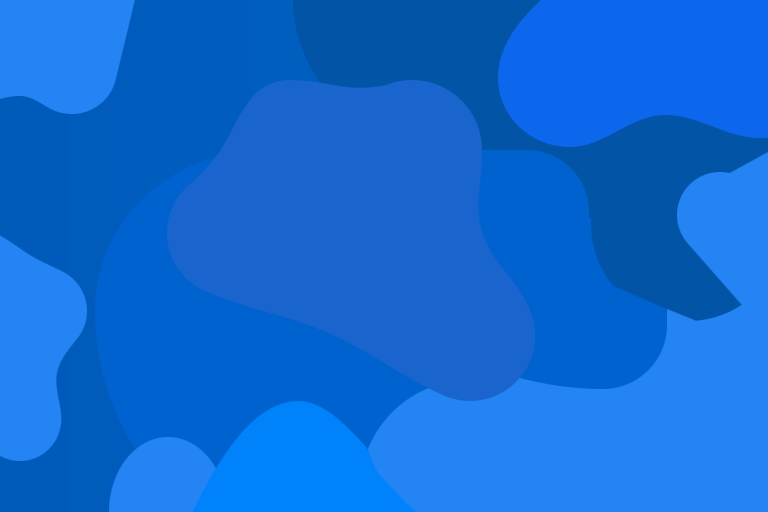
Write a WebGL 2 fragment shader that draws this background.

```glsl
#version 300 es
precision highp float;
uniform vec2 u_resolution;
out vec4 fragColor;

const float PI = 3.14159265;

// Capsule whose radius runs from ra to rb, narrowed at its waist
float bridge(vec2 p, vec2 a, vec2 b, float ra, float rb, float pinch) {
  vec2 ab = b - a;
  float h = clamp(dot(p - a, ab) / dot(ab, ab), 0.0, 1.0);
  float waist = sin(PI * h);
  return length(p - a - ab * h) - mix(ra, rb, h) + pinch * waist * waist;
}

// Broad pool, an ellipse stretched without end to the right
float pool(vec2 p) {
  float height = p.y < 3.1 ? 1.6 : 2.14;
  return length(vec2(min(p.x - 2.65, 0.0) / 1.7, (p.y - 3.1) / height)) - 1.0;
}

// Light shore, lower right, cut by the rounded end of the pool
float shore(vec2 p) {
  float tilt = 0.11 * pow(max(6.03 - p.x, 0.0) / 0.83, 2.0);
  float poolEnd = length(max(vec2(p.x - 6.03, p.y - 3.25 + tilt), 0.0)) - 0.64;
  float leftCurve = length(min(p - vec2(4.7, 4.9), 0.0)) - 1.1;
  return max(-poolEnd, min(leftCurve, 5.0 - p.x));
}

// Dark sweep along the top that drops into a round bay
float sweep(vec2 p) {
  float shoulder = length(max(vec2(p.x - 5.27, 2.12 - p.y), 0.0)) - 0.62;
  float band = max(p.y - 2.18, -shoulder);
  float bay = length(p - vec2(6.88, 2.24)) - 0.97;
  float leftEdge = 2.93 + 0.27 * pow(p.y / 0.83, 2.0) - p.x;
  return max(min(band, bay), leftEdge);
}

// Light headland at the right edge
float headland(vec2 p) {
  float lower = bridge(p, vec2(7.2, 2.15), vec2(8.0, 3.06), 0.43, 0.43, 0.0);
  float upper = bridge(p, vec2(7.48, 2.12), vec2(8.1, 1.78), 0.43, 0.43, 0.0);
  return min(lower, upper);
}

// Vivid cloud with a wavy underside, upper right
float cloud(vec2 p) {
  float corner = length(max(vec2((5.7 - p.x) / 0.72, (p.y - 0.78) / 0.69), 0.0)) - 1.0;
  float leftEdge = 4.98 + 0.43 * pow(max(0.78 - p.y, 0.0) / 0.78, 2.0) - p.x;
  float swell = 1.0 + cos(PI * (max(p.x, 5.7) - 5.7) / 0.95);
  float underside = 1.15 + swell * (p.x < 6.65 ? 0.16 : 0.115);
  return max(max(corner * 0.7, leftEdge), p.y - underside);
}

// Central blob: four round corners joined by pinched sides
float centre(vec2 p) {
  vec2 west = vec2(2.3, 2.33), north = vec2(2.9, 1.3);
  vec2 east = vec2(4.12, 1.5), south = vec2(4.7, 3.36);
  float d = bridge(p, west, north, 0.63, 0.5, 0.06);
  d = min(d, bridge(p, north, east, 0.5, 0.7, 0.07));
  d = min(d, bridge(p, east, south, 0.7, 0.65, 0.25));
  d = min(d, bridge(p, south, west, 0.65, 0.63, 0.11));
  return min(d, bridge(p, north, south, 0.5, 0.5, 0.0));
}

// Light blob in the upper left corner
float cornerBlob(vec2 p) {
  float d = bridge(p, vec2(0.72, 0.69), vec2(0.9, -0.1), 0.45, 0.46, 0.0);
  d = min(d, bridge(p, vec2(0.72, 0.69), vec2(-0.1, 0.52), 0.45, 0.5, 0.11));
  return min(d, bridge(p, vec2(0.9, -0.1), vec2(-0.1, -0.1), 0.46, 0.46, 0.0));
}

// Light two-lobed blob on the left edge
float sideBlob(vec2 p) {
  vec2 upper = vec2(0.43, 3.11), lower = vec2(0.2, 4.2);
  float d = bridge(p, upper, lower, 0.44, 0.41, 0.16);
  d = min(d, bridge(p, upper, vec2(-0.2, 2.7), 0.44, 0.4, 0.02));
  return min(d, bridge(p, vec2(-0.2, 2.7), vec2(-0.2, 4.2), 0.4, 0.36, -0.06));
}

// Bright hill at the bottom, steeper on its left
float hill(vec2 p) {
  float x = p.x - 2.98;
  float leftFall = x * x;
  float rightFall = 1.45 * (1.0 - exp(-x * x / 1.213)) + 0.12 * smoothstep(0.68, 0.8, x);
  return 4.01 + (x < 0.0 ? leftFall : rightFall) - p.y;
}

// Lay a flat colour over the layers below with a smooth edge
void paint(inout vec3 color, vec3 ink, float d) {
  color = mix(color, ink, clamp(0.5 - d / max(fwidth(d), 1e-5), 0.0, 1.0));
}

void main() {
  // Canvas is 7.68 by 5.12 units, with y measured down from the top
  vec2 uv = gl_FragCoord.xy / u_resolution;
  vec2 p = vec2(uv.x, 1.0 - uv.y) * vec2(7.68, 5.12);
  vec3 light = vec3(0.14, 0.518, 0.953);

  vec3 color = mix(vec3(0.0, 0.353, 0.73), vec3(0.0, 0.368, 0.75), smoothstep(0.0, 0.4, uv.x));
  paint(color, vec3(0.0, 0.385, 0.813), pool(p));
  paint(color, light, shore(p));
  paint(color, vec3(0.005, 0.33, 0.65), sweep(p));
  paint(color, light, headland(p));
  paint(color, vec3(0.05, 0.404, 0.93), cloud(p));
  paint(color, vec3(0.1, 0.396, 0.804), centre(p));
  paint(color, light, min(cornerBlob(p), sideBlob(p)));
  paint(color, light, length((p - vec2(1.68, 5.12)) / vec2(0.59, 0.75)) - 1.0);
  paint(color, vec3(0.0, 0.51, 0.985), hill(p));
  fragColor = vec4(color, 1.0);
}
```
